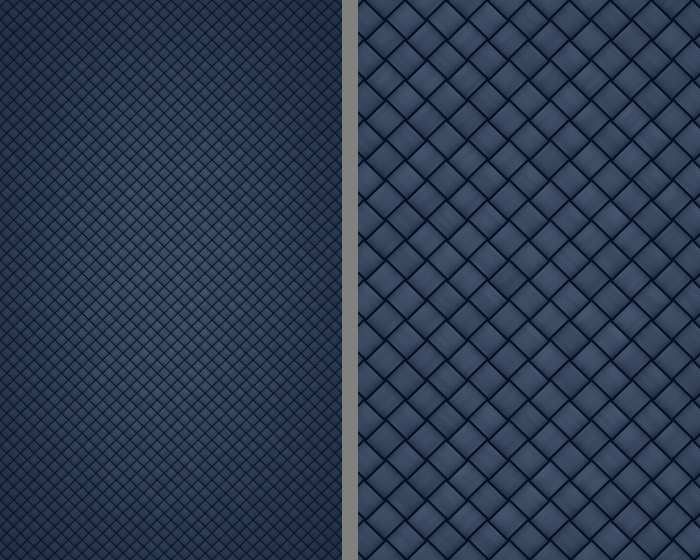
Left: the whole. Right: its middle third, enlarged.
Write a WebGL 2 fragment shader that draws this pattern.

```glsl
#version 300 es
precision highp float;

uniform vec2 u_resolution;
out vec4 fragColor;

#define REPEATS vec2(25.0, 42.0)
#define GAP_COLOR vec3(0.02, 0.06, 0.13)
#define STRAP_COLOR vec3(0.22, 0.28, 0.37)
#define STRAP_HALF_WIDTH 0.44
#define STRAP_HALF_LENGTH 0.485
#define END_SHADE 0.38
#define TOP_LIGHT 0.16
#define FIBRE_COUNT 7.0
#define FIBRE_WEAR 0.14
#define STRAP_VARIATION 0.10
#define CENTER_LIGHT 1.08
#define CORNER_LIGHT 0.60

float hash(vec2 p) {
    vec3 h = fract(p.xyx * vec3(0.1031, 0.1030, 0.0973));
    h += dot(h, h.yzx + 33.33);
    return fract((h.x + h.y) * h.z);
}

float valueNoise(vec2 p) {
    vec2 cell = floor(p);
    vec2 f = fract(p);
    f = f * f * (3.0 - 2.0 * f);
    float low = mix(hash(cell), hash(cell + vec2(1.0, 0.0)), f.x);
    float high = mix(hash(cell + vec2(0.0, 1.0)), hash(cell + 1.0), f.x);
    return mix(low, high, f.y);
}

// Signed distance to an axis-aligned box
float boxDistance(vec2 p, vec2 halfSize) {
    vec2 d = abs(p) - halfSize;
    return length(max(d, 0.0)) + min(max(d.x, d.y), 0.0);
}

// Brightness of the diagonal weave: 0 in the gaps, about 1 on a strap
float weave(vec2 uv) {
    vec2 grid = (uv - 0.5) * REPEATS;
    vec2 diagonal = vec2(grid.x + grid.y, grid.x - grid.y);
    float pixel = length(REPEATS / u_resolution);
    vec2 cell = floor(diagonal);
    vec2 local = fract(diagonal) - 0.5;

    // Neighbouring cells swap which strap lies on top
    bool rising = mod(cell.x + cell.y, 2.0) < 0.5;
    vec2 strap = rising ? local : local.yx;
    float edge = boxDistance(strap, vec2(STRAP_HALF_LENGTH, STRAP_HALF_WIDTH));
    float mask = 1.0 - smoothstep(-0.6 * pixel, 0.6 * pixel, edge);

    // Straps bend down at their ends and catch light from above
    float bend = 1.0 - END_SHADE * pow(abs(2.0 * strap.x), 3.0);
    float light = TOP_LIGHT * (local.x - local.y);

    // Lengthwise fibres and a separate tone for each strap
    vec2 fibrePoint = vec2(strap.x * 1.5, strap.y * FIBRE_COUNT);
    float fibre = valueNoise(fibrePoint + cell * 13.0 + 500.0) - 0.5;
    float tone = hash(cell + 200.0) - 0.5;
    float shade = bend + light + FIBRE_WEAR * fibre + STRAP_VARIATION * tone;
    return mask * shade;
}

void main() {
    vec2 uv = gl_FragCoord.xy / u_resolution;

    // Broad glow fading towards the corners
    float radius = length(uv - 0.5) * 1.4142;
    float glow = mix(CENTER_LIGHT, CORNER_LIGHT, smoothstep(0.1, 1.0, radius));

    vec3 color = mix(GAP_COLOR, STRAP_COLOR, weave(uv) * glow);
    fragColor = vec4(color, 1.0);
}
```
